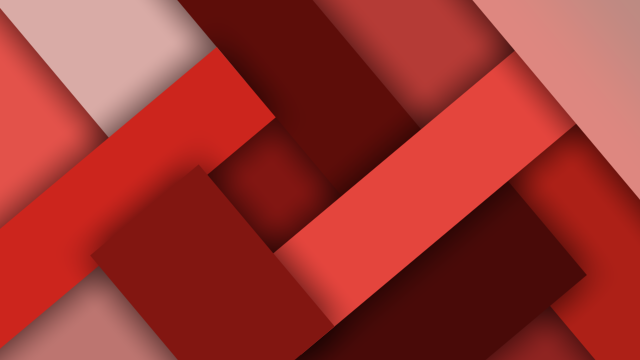
Give the GLSL for this background, as a Shadertoy shader.

```glsl
const float FAR = 9.0;

// Coverage of the box lo..hi with edges softened over a given half-width
float softBox(vec2 p, vec2 lo, vec2 hi, float soft) {
    vec2 inside = smoothstep(-soft, soft, p - lo) * smoothstep(-soft, soft, hi - p);
    return inside.x * inside.y;
}

// Lays a paper sheet over the colour below, with a soft shadow around it
void addSheet(inout vec3 color, vec2 p, vec2 lo, vec2 hi, vec3 paper) {
    float shadow = softBox(p, lo, hi, 0.095);
    color *= 1.0 - 0.8 * shadow * vec3(0.92, 1.0, 1.0);
    color = mix(color, paper, softBox(p, lo, hi, 0.75 / iResolution.y));
}

void mainImage(out vec4 fragColor, in vec2 fragCoord) {
    // Axes along and across the diagonal bands
    vec2 uv = fragCoord / iResolution.y;
    float angle = radians(40.0);
    vec2 along = vec2(cos(angle), sin(angle));
    vec2 p = vec2(dot(uv, along), dot(uv, vec2(-along.y, along.x)));

    vec3 color = vec3(0.56, 0.14, 0.13);

    // Lowest sheets: salmon, dusty rose, pale pink, brick, inner square
    addSheet(color, p, vec2(-FAR, 0.15), vec2(0.75, FAR), vec3(0.89, 0.32, 0.29));
    addSheet(color, p, vec2(-FAR, -FAR), vec2(0.55, 0.15), vec3(0.74, 0.46, 0.44));
    addSheet(color, p, vec2(0.6285, 0.15), vec2(1.15, FAR), vec3(0.85, 0.67, 0.65));
    addSheet(color, p, vec2(1.15, -0.4), vec2(1.8, FAR), vec3(0.71, 0.23, 0.21));
    addSheet(color, p, vec2(0.65, -0.4), vec2(1.1, 0.15), vec3(0.51, 0.085, 0.07));

    // Dark strips running across the bands
    addSheet(color, p, vec2(1.02, -0.4), vec2(1.308, FAR), vec3(0.365, 0.05, 0.035));
    addSheet(color, p, vec2(1.267, -FAR), vec2(1.8, -0.4), vec3(0.68, 0.125, 0.09));
    addSheet(color, p, vec2(0.58, -0.867), vec2(1.4005, -0.4), vec3(0.285, 0.04, 0.032));

    // Bright diagonal bands and the deep red block between them
    addSheet(color, p, vec2(-FAR, 0.024), vec2(1.02, 0.279), vec3(0.8, 0.145, 0.115));
    addSheet(color, p, vec2(0.65, -0.526), vec2(1.75, -0.261), vec3(0.895, 0.27, 0.24));
    addSheet(color, p, vec2(0.3785, -0.526), vec2(0.772, 0.0615), vec3(0.51, 0.085, 0.067));

    // Top corner sheet, fading from rose to dusty pink
    vec3 rose = mix(vec3(0.87, 0.53, 0.5), vec3(0.74, 0.54, 0.51),
                    smoothstep(1.68, 2.02, p.x));
    addSheet(color, p, vec2(1.648, -FAR), vec2(FAR), rose);

    fragColor = vec4(color, 1.0);
}
```
